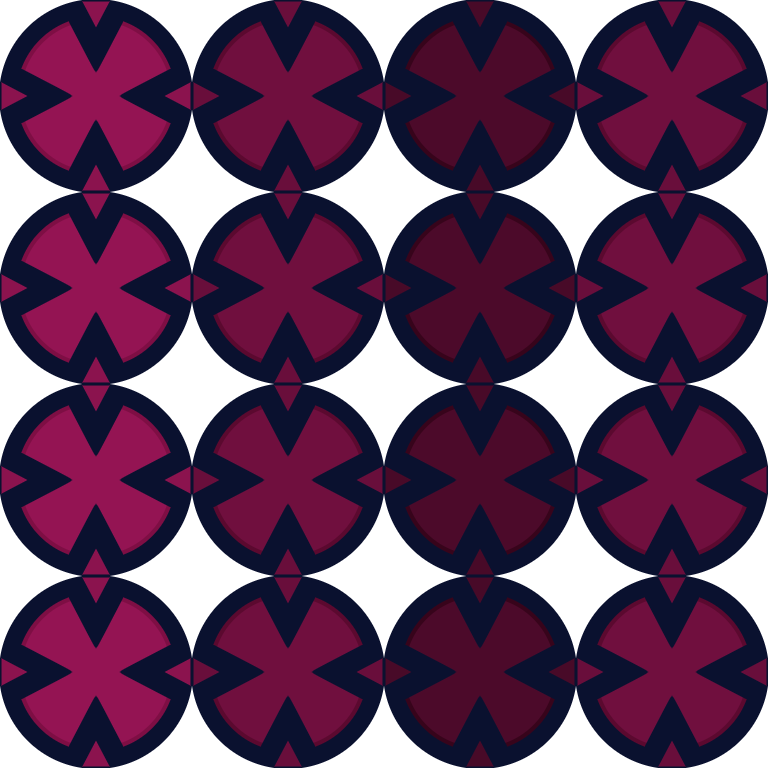
Write a Shadertoy shader that draws this pattern.

```glsl
// A 4 by 4 grid of navy discs, each holding a wine-red cross of four petals.
// Distances to circles and wedges, folded into one eighth of the cell, are
// layered as smooth masks; a cosine over the columns shades the red.

const float GRID = 4.0;

// Coverage of the region where the signed distance is negative.
float cover(float dist, float pixel) {
    return clamp(0.5 - dist / pixel, 0.0, 1.0);
}

// Wedge opening outward along the axis; softness rounds its tip.
float wedge(vec2 q, float apex, float slope, float softness) {
    float side = sqrt(q.y * q.y + softness * softness);
    return (side - slope * (q.x - apex)) / sqrt(1.0 + slope * slope);
}

void mainImage(out vec4 fragColor, in vec2 fragCoord) {
    vec2 grid = GRID * fragCoord / iResolution.xy;
    float pixel = GRID / min(iResolution.x, iResolution.y);
    vec2 p = fract(grid) - 0.5;
    float column = mod(floor(grid.x), GRID);

    // Fold onto the nearest arm: x runs along it, y across it.
    vec2 q = abs(p);
    q = vec2(max(q.x, q.y), min(q.x, q.y));
    float radius = length(p);

    // Brightest first column, darkest third column.
    float shade = 0.5 + 0.5 * cos(1.5707963 * column);
    vec3 navy = vec3(0.04, 0.065, 0.185);
    vec3 wine = mix(vec3(0.30, 0.04, 0.165), vec3(0.58, 0.08, 0.325), shade);
    vec3 rim = wine - vec3(0.085, 0.025, 0.06);

    // Disc, slightly wider than its cell so that neighbours touch.
    vec3 color = mix(vec3(1.0), navy, cover(radius - 0.505, pixel));

    // Petals with a darker outer rim, separated by the notches.
    float notch = wedge(q, 0.114, 0.52, 0.006);
    float petals = max(radius - 0.414, -notch);
    vec3 petalColor = mix(rim, wine, cover(radius - 0.392, pixel));
    color = mix(color, petalColor, cover(petals, pixel));

    // Small triangles at the four ends, cut short of the cell border.
    float tip = max(wedge(q, 0.357, 0.526, 0.0), q.x - 0.492);
    color = mix(color, wine * 0.94, cover(tip, pixel));

    fragColor = vec4(color, 1.0);
}
```
